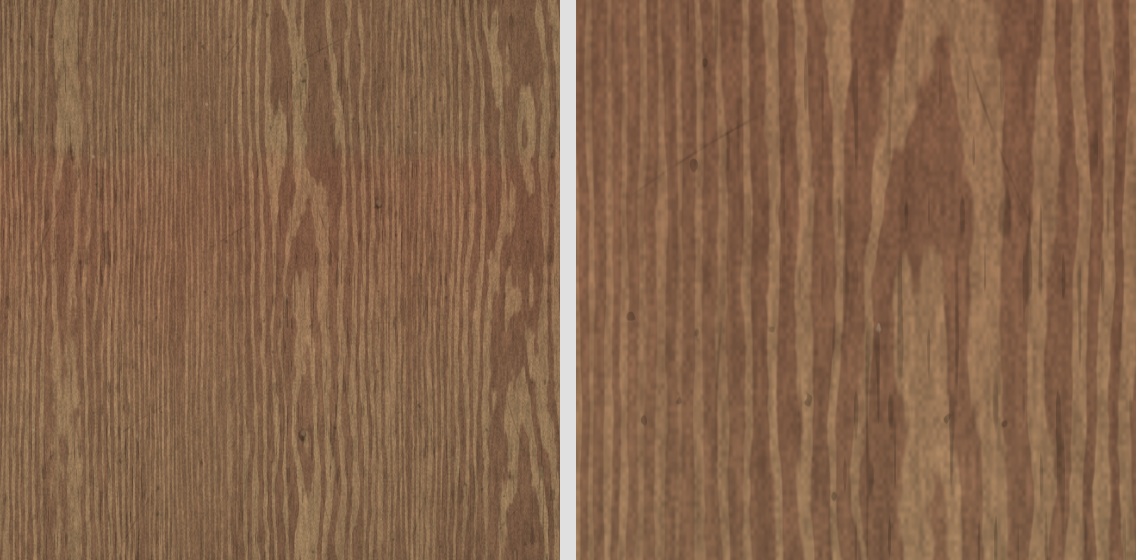
Left: the whole. Right: its middle third, enlarged.
Write a WebGL 2 fragment shader that draws this texture.

```glsl
#version 300 es
precision highp float;
// Stained softwood boards with vertical growth rings and cathedral figure.
// Each board is a slanted cut through a cone of rings, bent by stretched noise;
// pores, cracks, knots, specks and faint scratches are laid on top.

uniform vec2 u_resolution;
out vec4 fragColor;

float hash(vec2 p) {
    vec3 q = fract(p.xyx * 0.1031);
    q += dot(q, q.yzx + 33.33);
    return fract((q.x + q.y) * q.z);
}

float noise(vec2 p) {
    vec2 i = floor(p), f = fract(p);
    f = f * f * (3.0 - 2.0 * f);
    return mix(mix(hash(i), hash(i + vec2(1, 0)), f.x),
               mix(hash(i + vec2(0, 1)), hash(i + vec2(1, 1)), f.x), f.y);
}

// Signed noise, -0.5 to 0.5
float wave(vec2 p) { return noise(p) - 0.5; }

// x: growth ring count, whole at ring centres; y: distance from the board's axis
vec2 rings(vec2 p) {
    float axis = p.x < 0.31 ? 0.12 : p.x < 0.73 ? 0.55 : 0.925;
    float depth = p.x < 0.31 ? 0.06 : p.x < 0.73 ? 0.18 : 0.16;
    float d = p.x - axis + 0.012 * wave(vec2(axis * 50.0, p.y * 3.0));
    float figure = wave(vec2(p.x * 11.0, p.y * 2.3 + axis * 40.0))
                 + 0.35 * wave(vec2(p.x * 34.0, p.y * 8.0));
    float r = length(vec2(d, depth)) + 0.15 * depth * figure * exp(-110.0 * d * d);
    // Rings close into long loops around the two pale knots
    for (int i = 0; i < 2; i++) {
        vec2 k = (p - vec2(0.542, 0.225 + 0.645 * float(i))) / vec2(0.028, 0.1);
        r -= 0.011 * exp(-dot(k, k));
    }
    r += 0.004 * wave(p * vec2(14.0, 5.0));
    float phase = r * 94.0 + 75.0 * d * d + 0.5 * wave(p * vec2(62.0, 4.0))
                + 0.25 * wave(p * vec2(95.0, 24.0)) + 0.1 * wave(p * vec2(220.0, 80.0));
    return vec2(phase, abs(d));
}

// Scattered specks: x is dark marks, y is pale chips
vec2 specks(vec2 p, float px) {
    vec2 grid = vec2(26.0, 20.0), cell = floor(p * grid);
    float pick = hash(cell + 7.0);
    vec2 centre = (cell + 0.25 + 0.5 * vec2(hash(cell + 19.0), hash(cell + 43.0))) / grid;
    vec2 q = (p - centre) * vec2(1.0, 0.4 + 0.5 * hash(cell + 61.0));
    float size = 0.0008 + 0.0017 * hash(cell + 83.0);
    float spot = 1.0 - smoothstep(size - px, size + px, length(q) + 0.003 * wave(p * 300.0));
    return spot * vec2(step(0.76, pick), step(pick, 0.025));
}

// Thin slanted scratches, one in some of the cells
float scratches(vec2 p, float px) {
    vec2 cell = floor(p * 6.0), q = fract(p * 6.0) - 0.5;
    float a = 0.4 + 1.6 * hash(cell + 5.0);
    vec2 dir = vec2(cos(a), sin(a));
    float along = dot(q, dir), across = dot(q, vec2(-dir.y, dir.x)) + 0.12 * along * along;
    float line = 1.0 - smoothstep(0.0, 0.006 + 5.0 * px, abs(across));
    return line * (1.0 - smoothstep(0.25, 0.42, abs(along)))
         * step(0.5, hash(cell + 31.0)) * noise(p * 70.0);
}

void main() {
    vec2 p = gl_FragCoord.xy / u_resolution;
    float px = 1.0 / min(u_resolution.x, u_resolution.y);

    // Pale bands: bold and wide near the axis, thin and fainter further out
    vec2 ring = rings(p);
    float bold = 1.0 - smoothstep(0.07, 0.17, ring.y);
    bold *= p.x < 0.31 ? 0.4 : 1.0;
    float streak = wave(p * vec2(135.0, 2.5)) + 0.7 * wave(p * vec2(230.0, 7.0));
    float crest = 0.5 + 0.5 * cos(6.28318 * ring.x) + mix(0.65, 0.25, bold) * streak;
    float soft = mix(0.2, 0.12, bold) + min(0.9 * fwidth(ring.x), 0.3);
    float level = 0.6 + 0.5 * wave(p * vec2(24.0, 2.5));
    float band = smoothstep(level - soft, level + soft, crest);
    float strength = mix(0.66, 0.86, bold) + 0.35 * wave(p * vec2(40.0, 2.5));
    band = mix(0.42, band, strength);
    vec3 color = mix(vec3(0.465, 0.336, 0.254), vec3(0.582, 0.462, 0.34), band);

    // Reddish stain below a soft cross seam, fading down into olive
    float seam = 0.712 + 0.025 * wave(vec2(p.x * 35.0, 2.0));
    float red = smoothstep(0.2, 0.68, p.y) * (1.0 - smoothstep(seam - 0.02, seam + 0.03, p.y));
    red *= 0.65 + 0.5 * noise(p * vec2(6.0, 4.0));
    color *= mix(vec3(0.995, 1.012, 1.0), vec3(1.02, 0.965, 0.96), red);
    color *= 1.0 + 0.05 * wave(p * vec2(5.0, 3.0) + 11.0) + 0.04 * wave(p * vec2(22.0, 2.0));
    color *= 1.015 - 0.045 * smoothstep(0.3, 0.75, length(p - 0.5));

    // Fibres, pores and fine surface grain
    color *= 1.0 + 0.17 * wave(p * vec2(330.0, 48.0)) + 0.07 * wave(p * vec2(190.0, 11.0))
           + 0.15 * wave(p * vec2(470.0, 300.0));
    float crack = smoothstep(0.76, 0.9, noise(p * vec2(300.0, 26.0) + 5.0))
                * smoothstep(0.4, 0.7, noise(p * vec2(9.0, 6.0) + 3.0));
    color *= 1.0 - 0.17 * crack;

    // Board joints
    float joint = min(abs(p.x - 0.31), abs(p.x - 0.73));
    color *= 1.0 - 0.06 * (1.0 - smoothstep(0.0, 0.001 + px, joint));

    // Small knots: dark broken rim around a grey core
    for (int i = 0; i < 3; i++) {
        vec2 centre = i < 2 ? vec2(0.542, 0.225 + 0.645 * float(i)) : vec2(0.675, 0.637);
        float d = length((p - centre) * vec2(1.0, 0.5)) + 0.005 * wave(p * 150.0);
        color *= 1.0 - 0.5 * noise(p * 130.0) * (1.0 - smoothstep(0.0, 0.002 + px, abs(d - 0.005)));
        color = mix(color, vec3(0.47, 0.39, 0.3), 0.6 * (1.0 - smoothstep(0.002, 0.005, d)));
    }

    vec2 spot = specks(p, px);
    color *= 1.0 - 0.2 * spot.x - 0.16 * scratches(p, px);
    color = mix(color, vec3(0.68, 0.61, 0.52), 0.5 * spot.y);
    fragColor = vec4(color, 1.0);
}
```
